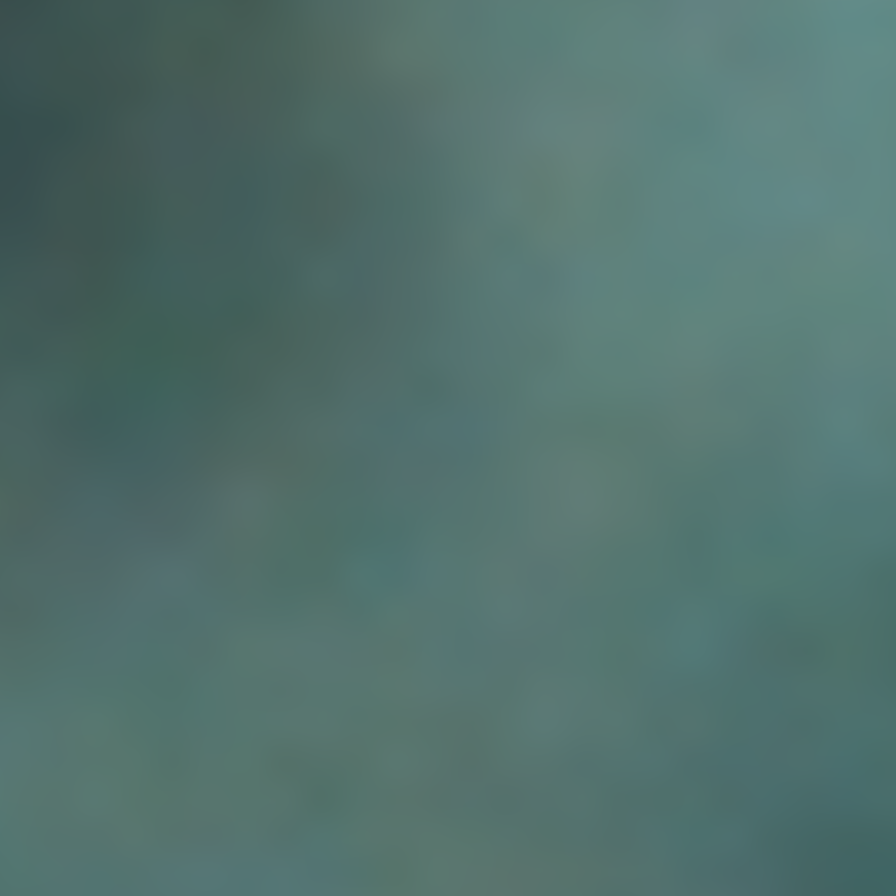
Write a Shadertoy shader that draws this texture.

```glsl
// Soft mottled teal haze: dark upper left, pale upper right, cloudy mid tones below.

const vec3 DEEP_TEAL = vec3(0.215, 0.320, 0.308);
const vec3 PALE_TEAL = vec3(0.412, 0.545, 0.525);
const vec3 COOL_TINT = vec3(-0.012, 0.000, 0.022);
const vec3 ROSY_TINT = vec3(0.022, -0.006, 0.002);

float hash(vec2 p) {
    return fract(sin(dot(p, vec2(127.1, 311.7))) * 43758.5453);
}

// Smooth value noise in the range -1 to 1
float noise(vec2 p) {
    vec2 cell = floor(p);
    vec2 f = fract(p);
    f = f * f * (3.0 - 2.0 * f);
    float low = mix(hash(cell), hash(cell + vec2(1.0, 0.0)), f.x);
    float high = mix(hash(cell + vec2(0.0, 1.0)), hash(cell + vec2(1.0, 1.0)), f.x);
    return 2.0 * mix(low, high, f.y) - 1.0;
}

// Layered noise: each octave is finer and fainter
float mottle(vec2 p, float scale, float fade) {
    float sum = 0.0;
    float weight = 1.0;
    for (int i = 0; i < 3; i++) {
        sum += weight * noise(p * scale + float(i) * 17.3);
        scale *= 2.0;
        weight *= fade;
    }
    return sum;
}

// Broad light and shade, 0 = deep, 1 = pale
float shade(vec2 uv) {
    float top = mix(0.02, 0.92, smoothstep(0.0, 0.85, uv.x));
    float bottom = mix(0.64, 0.44, smoothstep(0.45, 1.0, uv.x));
    float tone = mix(bottom, top, smoothstep(0.1, 0.85, uv.y));
    float corner = 1.0 - smoothstep(0.0, 0.22, length(uv - vec2(0.95, 0.02)));
    return tone - 0.13 * corner;
}

void mainImage(out vec4 fragColor, in vec2 fragCoord) {
    vec2 uv = fragCoord / iResolution.xy;

    // Large shading, broken up by soft patches
    float tone = shade(uv) + 0.075 * mottle(uv + 3.7, 6.0, 0.65);
    vec3 color = mix(DEEP_TEAL, PALE_TEAL, tone);

    // Faint drifts of hue, cooler towards the right and rosier towards the left
    float cool = mottle(uv + 9.2, 6.0, 0.6) + 0.6 * (uv.x - 0.5);
    float rosy = mottle(uv + 21.4, 5.0, 0.6) - 0.6 * (uv.x - 0.5);
    color += 0.6 * (COOL_TINT * cool + ROSY_TINT * rosy);

    fragColor = vec4(color, 1.0);
}
```
